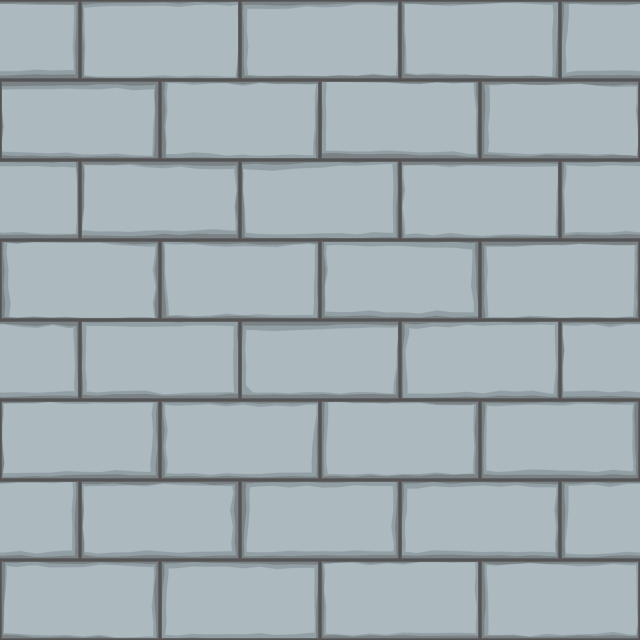
Reproduce this texture procedurally as a WebGL 2 fragment shader.

```glsl
#version 300 es
precision highp float;

uniform vec2 u_resolution;
out vec4 fragColor;

const vec2 BRICKS = vec2(4.0, 8.0);         // repeats across and down
const float JOINT_WIDTH = 0.0054;
const float DARK_WEAR = 0.0056;             // widest even dark rim
const float PALE_WEAR = 0.0072;             // widest even pale rim
const float TILT = 0.0085;                  // slant of the worn edges
const float WOBBLE = 0.0036;                // raggedness of the worn edges
const float WOBBLE_STEP = 0.026;            // length of one ragged piece
const vec2 CHIPPED_BRICK = vec2(2.0, 3.0);
const float CHIP_SIZE = 0.032;
const float SOFTNESS = 0.0012;

const vec3 FACE_COLOR = vec3(0.675, 0.73, 0.75);
const vec3 PALE_COLOR = vec3(0.57, 0.62, 0.64);
const vec3 DARK_COLOR = vec3(0.48, 0.51, 0.52);
const vec3 JOINT_COLOR = vec3(0.33, 0.33, 0.33);

float hash(vec2 p) {
  return fract(sin(dot(p, vec2(127.1, 311.7))) * 43758.5453);
}

// Straight-segment noise gives the rims their angular outline.
float raggedNoise(float x, float seed) {
  float cell = floor(x);
  return mix(hash(vec2(cell, seed)), hash(vec2(cell + 1.0, seed)), x - cell);
}

// Width of a worn rim at a place along one side of a brick.
float rimWidth(float along, float sideLength, float evenWidth, float seed) {
  float even = evenWidth * hash(vec2(seed, 17.0));
  float slant = TILT * (hash(vec2(seed, 29.0)) - 0.5) * (along / sideLength - 0.5);
  float ragged = WOBBLE * (raggedNoise(along / WOBBLE_STEP, seed + 0.5) - 0.5);
  return max(even + slant + ragged, 0.0);
}

float coverage(float signedDistance) {
  float blur = max(SOFTNESS, 0.75 / min(u_resolution.x, u_resolution.y));
  return 1.0 - smoothstep(-blur, blur, signedDistance);
}

void main() {
  // Running bond: every other course shifts by half a brick.
  vec2 grid = gl_FragCoord.xy / u_resolution * BRICKS;
  grid.x += 0.5 * mod(floor(grid.y), 2.0);
  vec2 brick = mod(floor(grid), BRICKS);
  vec2 size = 1.0 / BRICKS;
  vec2 local = fract(grid) * size;
  float brickSeed = brick.x + BRICKS.x * brick.y;

  // Joint, dark rim and pale rim, nearest over the four sides.
  float joint = 1.0, dark = 1.0, pale = 1.0;
  for (int side = 0; side < 4; side++) {
    int axis = side / 2;
    float inward = side % 2 == 0 ? local[axis] : size[axis] - local[axis];
    float along = local[1 - axis];
    float sideLength = size[1 - axis];
    float seed = brickSeed + BRICKS.x * BRICKS.y * float(side);

    float fromJoint = inward - 0.5 * JOINT_WIDTH;
    float darkWidth = rimWidth(along, sideLength, DARK_WEAR, seed);
    float paleWidth = rimWidth(along, sideLength, PALE_WEAR, seed + 211.0);
    joint = min(joint, fromJoint);
    dark = min(dark, fromJoint - darkWidth);
    pale = min(pale, fromJoint - darkWidth - paleWidth);
  }

  // One broken lower-left corner.
  if (brick == CHIPPED_BRICK) {
    pale = min(pale, (local.x + local.y - CHIP_SIZE) * inversesqrt(2.0));
  }

  vec3 color = mix(FACE_COLOR, PALE_COLOR, coverage(pale));
  color = mix(color, DARK_COLOR, coverage(dark));
  color = mix(color, JOINT_COLOR, coverage(joint));
  fragColor = vec4(color, 1.0);
}
```
